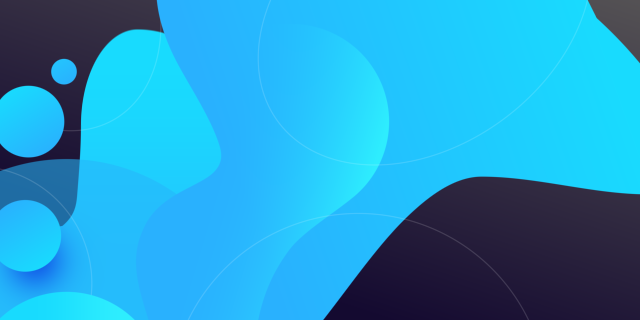
A WebGL 1 fragment shader for this background:

```glsl
precision highp float;
// Abstract fluid background: glossy blue waves and bubbles on a dark gradient.
// Outlines are chains of cubic Hermite curves, circles and ellipses, each filled
// with a linear gradient. Units are canvas heights, origin at the lower left.

uniform vec2 u_resolution;

const vec3 NIGHT = vec3(0.08, 0.04, 0.19);
const vec3 SLATE = vec3(0.33, 0.32, 0.33);
const vec3 AZURE = vec3(0.16, 0.695, 0.995);
const vec3 SKY = vec3(0.14, 0.77, 0.995);
const vec3 CYAN = vec3(0.095, 0.86, 0.995);
const vec3 AQUA = vec3(0.18, 0.93, 0.995);
const vec3 VEIL = vec3(0.15, 0.71, 0.98);
const vec3 SHADOW = vec3(0.07, 0.36, 0.91);
const float VEIL_ALPHA = 0.57;
const float RING_ALPHA = 0.14;
const float RING_WIDTH = 0.0015;
const float STEP = 0.002;
const vec2 SWELL_CENTER = vec2(0.911, 0.62);
const float SWELL_RADIUS = 0.305;
const vec2 BLOB_CENTER = vec2(0.43, 0.609);
const float BLOB_END = 0.9; // hidden right end of the blob, beneath the wave

float aa; // half width of a smoothed edge

// Slope of a one-variable outline, for even edge smoothing
#define SLOPE(f, v) ((f((v) + STEP) - f(v)) / STEP)

// Hermite curve through points a and b with the given end slopes
float curve(float v, vec2 a, vec2 b, float slopeA, float slopeB) {
  float span = b.x - a.x;
  float t = clamp((v - a.x) / span, 0.0, 1.0);
  float u = 1.0 - t;
  return mix(a.y, b.y, t * t * (3.0 - 2.0 * t)) + span * t * u * (u * slopeA - t * slopeB);
}

// Outlines of the large shapes; side edges give x from y
float waveLeft(float y) {
  if (y < 0.258) return curve(y, vec2(0.0, 0.464), vec2(0.258, 0.4375), -0.3, 0.35);
  if (y < 0.393) return curve(y, vec2(0.258, 0.4375), vec2(0.393, 0.552), 0.35, 1.7);
  if (y < 0.458) return curve(y, vec2(0.393, 0.552), vec2(0.458, 0.664), 1.7, 1.1);
  if (y < 0.557) return curve(y, vec2(0.458, 0.664), vec2(0.557, 0.682), 1.1, -0.35);
  if (y < 0.792) return curve(y, vec2(0.557, 0.682), vec2(0.792, 0.56), -0.35, -0.55);
  return curve(y, vec2(0.792, 0.56), vec2(1.0, 0.49), -0.55, -0.1);
}

float waveFloor(float x) {
  if (x < 1.01) return 1.28 * (x - 1.01);
  if (x < 1.26) return curve(x, vec2(1.01, 0.0), vec2(1.26, 0.31), 1.28, 1.0);
  if (x < 1.505) return curve(x, vec2(1.26, 0.31), vec2(1.505, 0.448), 1.0, 0.0);
  return curve(x, vec2(1.505, 0.448), vec2(2.0, 0.393), 0.0, -0.03);
}

float waveCrown(float x) {
  if (x < 1.865) return 0.943 + 2.0 * (1.865 - x);
  return curve(x, vec2(1.865, 0.943), vec2(2.0, 0.802), -0.9, -1.2);
}

float swellRight(float y) {
  if (y < 0.219) return curve(y, vec2(0.0, 0.807), vec2(0.219, 0.904), 0.2, 0.75);
  if (y < 0.388) return curve(y, vec2(0.219, 0.904), vec2(0.388, 1.109), 0.75, 1.2);
  float h = y - SWELL_CENTER.y;
  return SWELL_CENTER.x + sqrt(max(SWELL_RADIUS * SWELL_RADIUS - h * h, 0.0));
}

float blobLeft(float y) {
  if (y < 0.294) return 0.195 + 5.4 * (y - 0.294);
  if (y < 0.401) return curve(y, vec2(0.294, 0.195), vec2(0.401, 0.242), 1.2, 0.08);
  return curve(y, vec2(0.401, 0.242), vec2(0.609, 0.253), 0.08, 0.0);
}

// Coverage masks
float fill(float d) { return smoothstep(-aa, aa, d); }
float edge(float gap, float slope) { return fill(gap / length(vec2(1.0, slope))); }
float disc(vec2 p, vec2 center, float radius) { return fill(radius - length(p - center)); }

float ring(vec2 p, vec2 center, vec2 radii, float angle) {
  float c = cos(angle), s = sin(angle);
  vec2 q = p - center;
  q = vec2(c * q.x + s * q.y, c * q.y - s * q.x) / radii;
  float k = length(q);
  float d = abs(k - 1.0) * k / max(length(q / radii), 0.001);
  return RING_ALPHA * (1.0 - smoothstep(0.0, RING_WIDTH + aa, d));
}

// Bubble shaded from one colour at its upper left to another at its lower right
vec3 bubble(vec3 col, vec2 p, vec2 center, float radius, vec3 upper, vec3 lower) {
  float t = dot(p - center, vec2(0.5, -0.8)) / radius * 0.5 + 0.5;
  return mix(col, mix(upper, lower, clamp(t, 0.0, 1.0)), disc(p, center, radius));
}

void main() {
  vec2 p = gl_FragCoord.xy / u_resolution.y;
  aa = 0.75 / u_resolution.y;

  // Dark backdrop
  vec3 col = mix(NIGHT, SLATE, clamp(dot(p, vec2(0.26, 0.8)) - 0.32, 0.0, 1.0));

  // Cyan blob at the left
  vec2 q = p - BLOB_CENTER;
  float cap = 1.0 - length(q / vec2(q.x < 0.0 ? 0.177 : 0.3, 0.299));
  float blob = q.y > 0.0 ? fill(cap * 0.2) : edge(p.x - blobLeft(p.y), SLOPE(blobLeft, p.y));
  blob *= step(p.x, BLOB_END);
  col = mix(col, mix(SKY, CYAN, smoothstep(0.1, 0.85, p.y)), blob);

  // Translucent disc, rings and bubbles beside it
  col = mix(col, VEIL, VEIL_ALPHA * disc(p, vec2(0.208, -0.091), 0.594));
  col += (1.0 - col) * ring(p, vec2(0.112, 1.05), vec2(0.489, 0.352), -1.047);
  col += (1.0 - col) * ring(p, vec2(-0.078, 0.115), vec2(0.365), 0.0);
  vec2 fall = p - vec2(0.11, 0.188);
  col = mix(col, SHADOW, blob * exp(-dot(fall, fall) / 0.008));
  col = bubble(col, p, vec2(0.2, 0.776), 0.04, SKY, AZURE);
  col = bubble(col, p, vec2(0.089, 0.62), 0.112, CYAN, AZURE);
  col = bubble(col, p, vec2(0.079, 0.263), 0.112, AZURE, CYAN);
  col = mix(col, mix(CYAN, AQUA, smoothstep(0.1, 0.4, p.x)), disc(p, vec2(0.208, -0.214), 0.302));

  // Main wave with the bright swell inside it
  float wave = edge(p.x - waveLeft(p.y), SLOPE(waveLeft, p.y))
    * edge(p.y - waveFloor(p.x), SLOPE(waveFloor, p.x))
    * edge(waveCrown(p.x) - p.y, SLOPE(waveCrown, p.x));
  vec3 water = mix(AZURE, CYAN, clamp((p.x + 0.35 * p.y - 0.9) / 1.3, 0.0, 1.0));
  float swell = edge(swellRight(p.y) - p.x, SLOPE(swellRight, p.y))
    * fill(SWELL_CENTER.y + SWELL_RADIUS - p.y);
  float glow = clamp((p.x - 0.3 * p.y - 0.53) / 0.5, 0.0, 1.0);
  col = mix(col, mix(water, AQUA, swell * glow * glow), wave);

  // Thin rings over the wave
  col += (1.0 - col) * ring(p, vec2(1.328, 0.961), vec2(0.572, 0.414), 0.641);
  col += (1.0 - col) * ring(p, vec2(1.12, -0.258), vec2(0.591), 0.0);
  gl_FragColor = vec4(col, 1.0);
}
```
